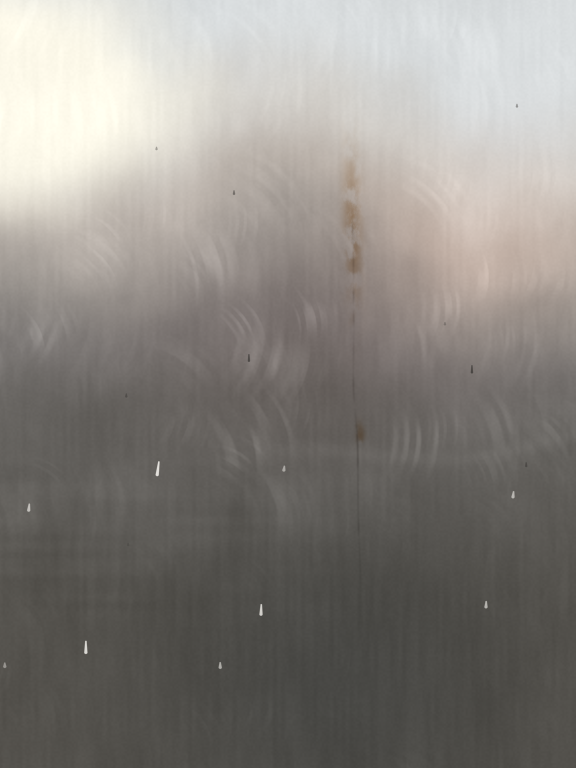
Give the GLSL for this texture, as a WebGL 1 fragment shader.

```glsl
precision highp float;
// Worn sheet metal under a soft sky reflection: a warped vertical tone ramp with
// a warm glow, overlaid with hatched wipe marks, a rusty seam, nicks and specks.
// Units: canvas height is 1, x runs from 0 to the aspect ratio.
uniform vec2 u_resolution;

float hash(vec2 p) {
  vec3 q = fract(vec3(p.xyx) * 0.1031);
  q += dot(q, q.yzx + 33.33);
  return fract((q.x + q.y) * q.z);
}

float noise(vec2 p) {
  vec2 i = floor(p), f = fract(p);
  f = f * f * (3.0 - 2.0 * f);
  return mix(mix(hash(i), hash(i + vec2(1, 0)), f.x),
             mix(hash(i + vec2(0, 1)), hash(i + vec2(1, 1)), f.x), f.y);
}

float fbm(vec2 p) {
  float sum = 0.0, amp = 0.5;
  for (int i = 0; i < 5; i++) {
    sum += amp * noise(p);
    p = mat2(1.6, 1.2, -1.2, 1.6) * p + 7.3;
    amp *= 0.5;
  }
  return sum;
}

float blob(vec2 p, vec2 center, vec2 radius) {
  vec2 d = (p - center) / radius;
  return exp(-dot(d, d));
}

// Reflection colour from dark floor to pale sky
vec3 reflection(float h) {
  vec3 c = mix(vec3(0.325, 0.315, 0.295), vec3(0.39, 0.38, 0.365), smoothstep(0.2, 0.44, h));
  c = mix(c, vec3(0.46, 0.445, 0.435), smoothstep(0.42, 0.55, h));
  c = mix(c, vec3(0.58, 0.56, 0.54), smoothstep(0.52, 0.65, h));
  c = mix(c, vec3(0.73, 0.70, 0.67), smoothstep(0.61, 0.74, h));
  c = mix(c, vec3(0.82, 0.81, 0.79), smoothstep(0.71, 0.83, h));
  return mix(c, vec3(0.84, 0.855, 0.86), smoothstep(0.8, 0.95, h));
}

// Patches of fine curved hatching, one per jittered grid cell
float wipeMarks(vec2 p, float size) {
  vec2 g = p / size;
  float sum = 0.0;
  for (int j = -1; j <= 1; j++) {
    for (int i = -1; i <= 1; i++) {
      vec2 cell = floor(g) + vec2(i, j);
      float seed = hash(cell + 3.7), lean = mix(-0.4, 1.0, hash(cell + 19.1));
      vec2 d = g - cell - 0.25 - 0.5 * vec2(seed, hash(cell + 41.3));
      float s = sin(lean), c = cos(lean);
      vec2 q = vec2(c * d.x + s * d.y, c * d.y - s * d.x);
      q.x += 0.4 * q.y * q.y;
      float hatch = smoothstep(0.4, 0.95, noise(vec2(q.x * 13.0, q.y * 1.3) + seed * 57.0));
      float strength = pow(hash(cell + 67.9), 2.0);
      sum += strength * blob(q, vec2(0), vec2(0.5, 0.38)) * (hatch + 0.25);
    }
  }
  return sum;
}

// Thin upright mark, tapered towards its top
float sliver(vec2 p, vec2 base, float len, float width, float lean) {
  vec2 d = p - base;
  float t = clamp(d.y / len, 0.0, 1.0);
  float dist = length(d - vec2(lean, 1.0) * len * t) - width * (1.0 - 0.6 * t);
  float px = 1.0 / u_resolution.y;
  return 1.0 - smoothstep(-0.5 * px, px, dist);
}

void main() {
  vec2 p = gl_FragCoord.xy / u_resolution.y;
  float aspect = u_resolution.x / u_resolution.y;
  float x = p.x / aspect;
  float cloud = fbm(p * vec2(5.0, 6.0) + 2.0) - 0.48;
  float smudge = fbm(p * vec2(13.0, 9.0) + 31.0) - 0.48;

  // Warped reflection, lower on the right and higher in the middle
  float bend = 0.06 * smoothstep(0.55, 0.85, x) - 0.07 * exp(-pow((x - 0.48) / 0.22, 2.0));
  vec3 col = reflection(p.y + bend * smoothstep(0.4, 0.65, p.y) + 0.09 * cloud + 0.05 * smudge);
  vec2 xy = vec2(x, p.y);
  float glow = length((xy - vec2(0.0, 0.88)) / vec2(0.37, 0.18)) + 0.5 * cloud;
  col = mix(col, vec3(0.99, 0.975, 0.915), 1.0 - smoothstep(0.45, 1.25, glow));
  col *= 1.0 - vec3(0.0, 0.04, 0.04) * blob(xy, vec2(0.52, 0.55), vec2(0.3, 0.14));
  col *= 1.0 + vec3(0.03, -0.02, -0.04) * blob(xy, vec2(0.85, 0.68), vec2(0.25, 0.12));
  col -= vec3(0.05, 0.042, 0.035) * blob(xy, vec2(0.58, 0.1), vec2(0.3, 0.2));

  // Wiping, brushed grain and a faint curved smear
  float worn = 0.03 + 0.1 * blob(p, vec2(0.42, 0.53), vec2(0.6, 0.16));
  col += worn * (wipeMarks(p, 0.1) + 0.6 * wipeMarks(p + 5.3, 0.065));
  col += 0.045 * smudge + 0.02 * (noise(p * vec2(190.0, 14.0)) - 0.5);
  col += 0.03 * (noise(p * vec2(7.0, 90.0)) - 0.5) * blob(p, vec2(0.1, 0.3), vec2(0.3, 0.1));
  float arc = p.y - 0.395 - 0.012 * sin(x * 11.0 - 4.0) - 0.03 * x * x;
  col += 0.045 * exp(-pow(arc / 0.01, 2.0)) * smoothstep(0.36, 0.55, x) * (0.6 + smudge);
  col += 0.014 * (noise(p * 390.0) - 0.5);

  // Seam with rust stains
  float seamX = p.x - 0.462 - 0.006 * (noise(vec2(p.y * 12.0, 4.0)) - 0.5) + 0.02 * (p.y - 0.5);
  float seamSpan = smoothstep(0.22, 0.3, p.y) * (1.0 - smoothstep(0.72, 0.8, p.y));
  col -= 0.07 * seamSpan * exp(-pow(seamX / 0.0016, 2.0)) * noise(vec2(p.y * 70.0, 9.0));
  float stain = blob(vec2(seamX, p.y), vec2(0.0, 0.7), vec2(0.011, 0.09))
              + blob(vec2(seamX, p.y), vec2(0.004, 0.435), vec2(0.006, 0.014));
  stain *= smoothstep(0.3, 0.7, fbm(p * vec2(90.0, 55.0)));
  col = mix(col, col * vec3(0.84, 0.72, 0.58), 0.85 * stain);

  // Pale nicks below, small dark specks all over
  for (int i = 0; i < 9; i++) {
    float k = float(i);
    vec2 r = vec2(hash(vec2(k, 5.0)), hash(vec2(k, 23.0)));
    float size = hash(vec2(k, 47.0));
    float nick = sliver(p, vec2(r.x * aspect, 0.05 + 0.37 * r.y), 0.004 + 0.016 * size * size, 0.0018, 0.2 * r.y - 0.05);
    col = mix(col, vec3(0.93, 0.92, 0.9), nick * (0.4 + 0.6 * size));
    float speck = sliver(p, vec2(r.y * aspect, 0.25 + 0.7 * size), 0.002 + 0.008 * r.x * r.x, 0.0012, 0.0);
    col = mix(col, vec3(0.22, 0.21, 0.2), speck * (0.3 + 0.5 * r.x));
  }
  gl_FragColor = vec4(clamp(col, 0.0, 1.0), 1.0);
}
```
